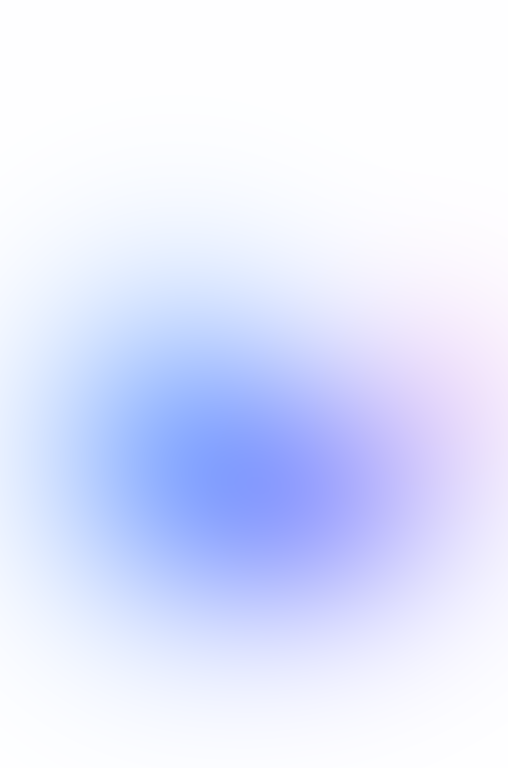
A WebGL 1 fragment shader for this background:

```glsl
precision highp float;
// Soft blue, violet and pink glows blending on a white background.

uniform vec2 u_resolution;

// Glow centres and spreads, as fractions of the canvas
#define BLUE_CENTER   vec2(0.346, 0.414)
#define BLUE_SPREAD   vec2(0.208, 0.154)
#define VIOLET_CENTER vec2(0.613, 0.346)
#define VIOLET_SPREAD vec2(0.213, 0.125)
#define PINK_CENTER   vec2(0.880, 0.486)
#define PINK_SPREAD   vec2(0.160, 0.112)

// Light each glow takes away from white at its centre
#define BLUE_TINT   vec3(0.350, 0.220, 0.000)
#define VIOLET_TINT vec3(0.260, 0.270, 0.003)
#define PINK_TINT   vec3(0.015, 0.070, 0.015)

#define PAPER vec3(0.998, 0.998, 1.0)

// Elliptical Gaussian falloff, 1 at the centre
float glow(vec2 uv, vec2 center, vec2 spread) {
    vec2 d = (uv - center) / spread;
    return exp(-0.5 * dot(d, d));
}

void main() {
    vec2 uv = gl_FragCoord.xy / u_resolution;

    // Subtract the overlapping tints from the white ground
    vec3 color = PAPER;
    color -= BLUE_TINT * glow(uv, BLUE_CENTER, BLUE_SPREAD);
    color -= VIOLET_TINT * glow(uv, VIOLET_CENTER, VIOLET_SPREAD);
    color -= PINK_TINT * glow(uv, PINK_CENTER, PINK_SPREAD);

    gl_FragColor = vec4(clamp(color, 0.0, 1.0), 1.0);
}
```
